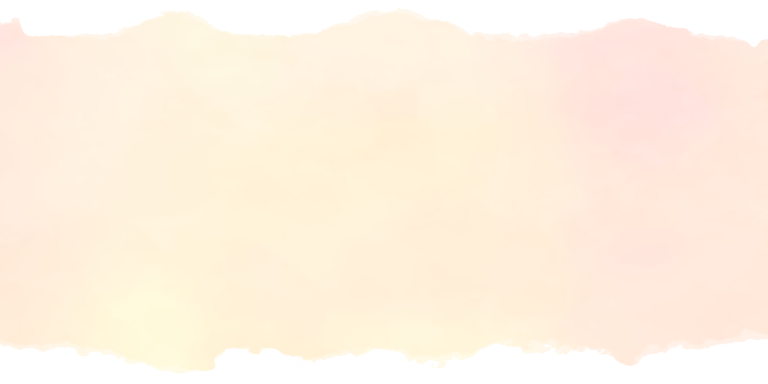
This background is drawn by a Shadertoy shader. Its source:

```glsl
// A pale watercolour band of cream, peach and pink with ragged edges on white paper.

const vec3 PAPER  = vec3(1.0);
const vec3 CREAM  = vec3(1.0, 0.950, 0.848);
const vec3 IVORY  = vec3(1.0, 0.950, 0.888);
const vec3 LEMON  = vec3(1.0, 0.980, 0.862);
const vec3 MINT   = vec3(0.994, 0.972, 0.885);
const vec3 PEACH  = vec3(1.0, 0.924, 0.840);
const vec3 BLUSH  = vec3(0.998, 0.918, 0.866);
const vec3 ROSE   = vec3(1.0, 0.875, 0.878);

const float TOP_EDGE    = 0.905;  // resting heights of the band's edges
const float BOTTOM_EDGE = 0.092;
const float ROUGHNESS   = 0.048;  // raggedness of the edges
const float FRINGE      = 0.016;  // width of the thin outer wash
const float BLEED       = 0.15;   // how far the washes wander
const float GLAZE       = 0.007;  // strength of the overlapping glazes
const int   GLAZES      = 5;

float hash(vec2 p) {
    return fract(sin(dot(p, vec2(127.1, 311.7))) * 43758.5453);
}

float noise(vec2 p) {
    vec2 i = floor(p), f = fract(p);
    f = f * f * (3.0 - 2.0 * f);
    return mix(mix(hash(i), hash(i + vec2(1, 0)), f.x),
               mix(hash(i + vec2(0, 1)), hash(i + vec2(1, 1)), f.x), f.y);
}

// Layered noise centred on zero
float fbm(vec2 p) {
    float sum = 0.0, amp = 0.5;
    for (int i = 0; i < 6; i++) {
        sum += amp * (noise(p) - 0.5);
        p = mat2(1.6, 1.2, -1.2, 1.6) * p + 7.3;
        amp *= 0.55;
    }
    return sum;
}

float bump(float x, float centre, float width) {
    float d = (x - centre) / width;
    return exp(-d * d);
}

// Soft elliptical stain of pigment
vec3 stain(vec3 base, vec3 tint, vec2 p, vec2 centre, vec2 radius, float strength) {
    vec2 d = (p - centre) / radius;
    return mix(base, tint, strength * exp(-dot(d, d)));
}

// Elliptical patch with a firmer border
vec3 patchOf(vec3 base, vec3 tint, vec2 p, vec2 centre, vec2 radius, float strength) {
    float d = length((p - centre) / radius);
    return mix(base, tint, strength * smoothstep(1.12, 0.88, d));
}

float topEdge(float x) {
    return TOP_EDGE + 0.036 * smoothstep(0.075, 0.045, x)
                    + 0.061 * bump(x, 0.45, 0.12)
                    + 0.067 * bump(x, 1.03, 0.17)
                    + 0.052 * bump(x, 1.65, 0.11)
                    - 0.026 * bump(x, 1.965, 0.014);
}

float bottomEdge(float x) {
    float leftDip = 0.064 * bump(x, 0.48, 0.16) * smoothstep(0.61, 0.53, x);
    return BOTTOM_EDGE - leftDip
                       - 0.033 * bump(x, 0.80, 0.09)
                       - 0.037 * bump(x, 1.14, 0.09)
                       - 0.042 * bump(x, 1.63, 0.05)
                       + 0.012 * bump(x, 1.31, 0.04)
                       + 0.026 * smoothstep(1.75, 2.0, x);
}

vec3 pigment(vec2 p) {
    vec2 w = p + BLEED * vec2(fbm(p * 6.0), fbm(p * 6.0 + 31.0));
    vec3 c = CREAM;

    // Broad washes over the top and both sides
    c = mix(c, IVORY, 0.8 * smoothstep(0.62, 0.82, w.y));
    c = stain(c, IVORY, w, vec2(0.28, 0.60), vec2(0.20, 0.40), 0.60);
    c = stain(c, BLUSH, w, vec2(-0.05, 0.58), vec2(0.28, 0.55), 0.95);
    c = mix(c, BLUSH, 0.55 * smoothstep(1.15, 1.50, w.x) + 0.4 * smoothstep(1.42, 1.50, w.x));

    // Peach patches
    c = patchOf(c, PEACH, w, vec2(1.20, 0.29), vec2(0.33, 0.18), 0.50);
    c = stain(c, PEACH, w, vec2(1.10, 0.30), vec2(0.34, 0.17), 0.45);
    c = patchOf(c, PEACH, w, vec2(0.69, 0.22), vec2(0.19, 0.10), 0.40);
    c = patchOf(c, PEACH, w, vec2(0.95, 0.74), vec2(0.15, 0.07), 0.25);

    // Light yellow and green pools
    c = stain(c, LEMON, w, vec2(0.39, 0.12), vec2(0.17, 0.22), 0.90);
    c = stain(c, LEMON, w, vec2(1.15, 0.07), vec2(0.32, 0.09), 0.45);
    c = stain(c, MINT,  w, vec2(0.56, 0.87), vec2(0.18, 0.13), 0.90);

    // Pink blooms
    c = stain(c, ROSE, w, vec2(1.69, 0.73), vec2(0.19, 0.13), 0.65);
    c = patchOf(c, ROSE, w, vec2(1.68, 0.68), vec2(0.15, 0.13), 0.22);
    c = stain(c, ROSE, w, vec2(1.66, 0.91), vec2(0.28, 0.07), 0.50);
    c = stain(c, ROSE, w, vec2(1.67, 0.34), vec2(0.13, 0.06), 0.35);
    c = stain(c, ROSE, w, vec2(0.01, 0.88), vec2(0.08, 0.09), 0.60);

    // Faint overlapping glazes with crisp outlines
    for (int i = 0; i < GLAZES; i++) {
        float film = fbm(p * vec2(3.0, 4.5) + 13.7 * float(i + 1));
        float cover = smoothstep(0.02, 0.06, film) - 0.4;
        c -= GLAZE * cover * vec3(0.0, 0.6, 0.9);
    }
    return c;
}

void mainImage(out vec4 fragColor, in vec2 fragCoord) {
    vec2 p = fragCoord / iResolution.xy * vec2(2.0, 1.0);
    float soft = 0.8 / iResolution.y;

    // Signed depth inside the ragged band
    float ragged = ROUGHNESS * fbm(p * vec2(18.0, 26.0));
    float depth = min(topEdge(p.x) - p.y, p.y - bottomEdge(p.x)) + ragged;

    // Solid body over a thinner, patchy fringe
    float inner = depth - FRINGE * (0.3 + 2.5 * fbm(p * 7.0 + 17.0));
    float cover = 0.65 * smoothstep(-soft, soft, depth)
                + 0.35 * smoothstep(-soft, 0.004 + soft, inner);

    fragColor = vec4(mix(PAPER, clamp(pigment(p), 0.0, 1.0), cover), 1.0);
}
```
